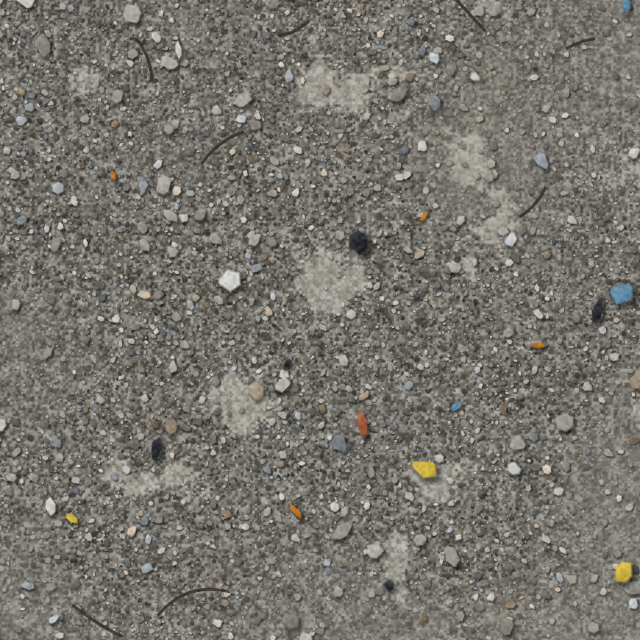
Give the GLSL for this texture, as a WebGL 1 fragment shader.

```glsl
precision highp float;
// Dusty gravel ground: grit, angular pebbles, pale patches, twigs and coloured scraps.
uniform vec2 u_resolution;

const vec3 DUST = vec3(0.53, 0.515, 0.485);
const vec3 PALE = vec3(0.71, 0.70, 0.66);
const vec3 TWIG = vec3(0.20, 0.17, 0.14);

float hash(vec2 p) {
  return fract(sin(dot(p, vec2(127.1, 311.7))) * 43758.5453);
}

vec2 hash2(vec2 p) {
  return vec2(hash(p), hash(p + 57.3));
}

float noise(vec2 p) {
  vec2 i = floor(p), f = fract(p);
  f = f * f * (3.0 - 2.0 * f);
  float low = mix(hash(i), hash(i + vec2(1.0, 0.0)), f.x);
  float high = mix(hash(i + vec2(0.0, 1.0)), hash(i + 1.0), f.x);
  return mix(low, high, f.y);
}

float fbm(vec2 p) {
  float sum = 0.0, gain = 0.53;
  for (int i = 0; i < 4; i++) {
    sum += gain * noise(p);
    p = p * 2.07 + 13.7;
    gain *= 0.5;
  }
  return sum;
}

vec2 rotate(vec2 p, float angle) {
  float c = cos(angle), s = sin(angle);
  return vec2(c * p.x - s * p.y, s * p.x + c * p.y);
}

// Irregular convex polygon with softly rounded corners
float stoneDistance(vec2 p, float radius, float stretch, float seed) {
  p = rotate(p, seed * 6.283);
  p.y *= stretch;
  float d = length(p) - radius * 1.06;
  for (int k = 0; k < 6; k++) {
    float wobble = fract(seed * (17.3 + 9.1 * float(k)));
    float angle = (float(k) + 0.6 * wobble) * 1.0472;
    float facet = dot(p, vec2(cos(angle), sin(angle)));
    d = max(d, facet - radius * (0.72 + 0.3 * wobble));
  }
  return d;
}

// Mostly warm grey, at times tan or bluish
vec3 stoneColor(float tone, float kind) {
  vec3 tint = vec3(0.01, 0.0, -0.028);
  tint = mix(tint, vec3(0.06, 0.0, -0.07), step(0.9, kind));
  tint = mix(tint, vec3(-0.025, 0.0, 0.012), step(kind, 0.14));
  return vec3(tone) + tint;
}

vec3 scrapColor(float kind) {
  vec3 c = vec3(0.80, 0.80, 0.79);
  c = mix(c, vec3(0.17, 0.18, 0.20), step(0.25, kind));
  c = mix(c, vec3(0.74, 0.47, 0.17), step(0.45, kind));
  c = mix(c, vec3(0.62, 0.36, 0.25), step(0.62, kind));
  c = mix(c, vec3(0.38, 0.54, 0.64), step(0.78, kind));
  return mix(c, vec3(0.80, 0.70, 0.27), step(0.92, kind));
}

// One stone per chosen cell, each with a shadow to the lower right.
// tones: darkest and lightest stone; sizes: radii in cells; scraps: 1 for litter
vec3 scatter(vec3 ground, vec2 uv, float count, float density,
             vec2 sizes, vec2 tones, float scraps, float seed) {
  vec2 p = uv * count + seed * 3.7;
  float soft = 0.8 * count / u_resolution.y + 0.02;
  for (int j = -1; j <= 1; j++) {
    for (int i = -1; i <= 1; i++) {
      vec2 cell = floor(p) + vec2(float(i), float(j));
      vec2 key = cell + seed * 19.1;
      if (hash(key + 3.3) < density) {
        vec2 q = p - cell - 0.5 - 0.7 * (hash2(key) - 0.5);
        vec2 pick = hash2(key + 8.9);
        float radius = mix(sizes.x, sizes.y, pick.x * pick.x);
        float stretch = 1.0 + (0.7 + 1.3 * scraps) * hash(key + 5.1);
        float d = stoneDistance(q, radius, stretch, pick.y);
        vec2 offset = vec2(0.22, -0.28) * radius;
        float shade = stoneDistance(q - offset, radius, stretch, pick.y);
        ground *= 1.0 - 0.42 * (1.0 - smoothstep(-soft, soft + 0.09, shade));
        float tone = mix(tones.x, tones.y, hash(key + 21.7));
        float kind = hash(key + 31.3);
        vec3 color = mix(stoneColor(tone, kind), scrapColor(kind), scraps);
        color += 0.05 * dot(q / radius, vec2(-0.5, 0.8));
        color += 0.13 * (noise(uv * 210.0 + seed) - 0.5);
        ground = mix(ground, color, 1.0 - smoothstep(-soft, soft, d));
      }
    }
  }
  return ground;
}

// Thin bent stems
vec3 addTwigs(vec3 ground, vec2 uv) {
  for (int i = 0; i < 8; i++) {
    vec2 key = vec2(float(i), 4.7);
    vec2 q = rotate(uv - hash2(key), 6.283 * hash(key + 2.0));
    float reach = mix(0.02, 0.06, hash(key + 6.0));
    q.y += (hash(key + 9.0) - 0.5) * 12.0 * q.x * q.x;
    float d = max(abs(q.y) - 0.0014, abs(q.x) - reach);
    ground = mix(ground, TWIG, 0.8 * (1.0 - smoothstep(0.0, 0.002, d)));
  }
  return ground;
}

void main() {
  vec2 uv = gl_FragCoord.xy / u_resolution.y;
  float dust = smoothstep(0.38, 0.78, fbm(uv * 4.0 + 2.0) + 0.22 * (uv.x - 0.5));
  float grain = 0.55 * noise(uv * 230.0) + 0.45 * fbm(uv * 70.0);
  vec3 color = stoneColor(0.15 + 0.62 * grain, 0.5);

  // Grit and small stones, partly buried in dust
  color = scatter(color, uv, 135.0, 0.62, vec2(0.24, 0.48), vec2(0.22, 0.74), 0.0, 1.0);
  color = scatter(color, uv, 80.0, 0.48, vec2(0.20, 0.46), vec2(0.25, 0.78), 0.0, 2.0);
  vec3 powder = DUST + 0.26 * (grain - 0.5);
  color = mix(color, powder, 0.55 * dust);

  // Pale crusted patches, mostly to the right
  float crust = fbm(uv * 8.0 + 31.0) + 0.12 * (uv.x - 0.5);
  float patchMask = smoothstep(0.67, 0.76, crust + 0.1 * (grain - 0.5));
  color = mix(color, PALE + 0.25 * (grain - 0.5), 0.65 * patchMask);

  // Loose stones and litter on top
  color = scatter(color, uv, 46.0, 0.34, vec2(0.18, 0.42), vec2(0.38, 0.80), 0.0, 3.0);
  color = addTwigs(color, uv);
  color = scatter(color, uv, 22.0, 0.15, vec2(0.20, 0.42), vec2(0.46, 0.80), 0.0, 4.0);
  color = scatter(color, uv, 11.0, 0.22, vec2(0.09, 0.24), vec2(0.5, 0.8), 1.0, 5.0);

  gl_FragColor = vec4(clamp(color, 0.0, 1.0), 1.0);
}
```
